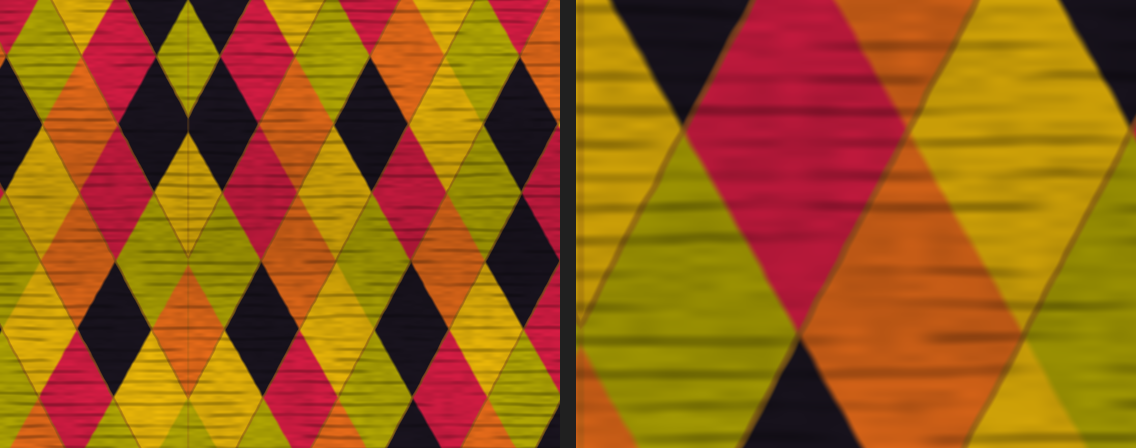
Left, the full canvas; right, a detail of the centre.
Write a Shadertoy shader that draws this pattern.

```glsl
#define CELL vec2(0.1669, 0.3049)   // diamond width and height
#define ORIGIN vec2(-0.0118, 0.1254) // first diamond centre, from the fold
#define FOLD_X 0.4202
#define SHEAR 0.016
#define EDGE_SOFT 0.026
#define PIPING_WIDTH 0.016
#define PIPING_COLOR vec3(0.55, 0.35, 0.09)
#define RIB_COUNT 41.0
#define RIB_DEPTH 0.24
#define GRAIN_DEPTH 0.12

// Colour offset of each falling diagonal of diamonds
const int DIAGONAL_SHIFT[9] = int[9](4, 4, 2, 0, 2, 0, 3, 0, 3);

const vec3 DYES[5] = vec3[5](
    vec3(0.63, 0.59, 0.01),  // green
    vec3(0.09, 0.07, 0.11),  // black
    vec3(0.76, 0.10, 0.24),  // red
    vec3(0.82, 0.38, 0.09),  // orange
    vec3(0.82, 0.64, 0.03)); // yellow

float hash(vec2 p) {
    return fract(sin(dot(p, vec2(12.9898, 78.233))) * 43758.5);
}

float noise(vec2 p) {
    vec2 i = floor(p), f = fract(p);
    f = f * f * (3.0 - 2.0 * f);
    return mix(mix(hash(i), hash(i + vec2(1, 0)), f.x),
               mix(hash(i + vec2(0, 1)), hash(i + vec2(1, 1)), f.x), f.y);
}

// Dyes cycle in order down each falling diagonal
vec3 diamondColor(vec2 cell) {
    int diagonal = int(cell.x);
    int row = int(cell.y) - diagonal;
    int shift = DIAGONAL_SHIFT[clamp(diagonal + 3, 0, 8)];
    return DYES[(shift + row + 10) % 5];
}

vec3 argyle(vec2 p) {
    // Mirror about the fold, then skew so that diamonds become unit squares
    float u = abs(p.x - FOLD_X);
    vec2 q = vec2(u, p.y) - ORIGIN;
    q.x -= SHEAR * q.y;
    q /= CELL;
    vec2 grid = vec2(q.x - q.y, q.x + q.y);
    grid += 0.012 * (noise(p * 70.0) - 0.5);

    // Blend the four nearest diamonds across their soft edges
    float soft = max(EDGE_SOFT, 7.0 / iResolution.y);
    vec2 cell = floor(grid), f = fract(grid);
    vec2 t = smoothstep(0.5 - soft, 0.5 + soft, f);
    vec3 color = mix(
        mix(diamondColor(cell), diamondColor(cell + vec2(1, 0)), t.x),
        mix(diamondColor(cell + vec2(0, 1)), diamondColor(cell + vec2(1, 1)), t.x), t.y);

    // Piping along the rising edges, and a faint seam on the fold
    float piping = 1.0 - smoothstep(0.3 * PIPING_WIDTH, PIPING_WIDTH + 0.5 * soft, abs(f.y - 0.5));
    float seam = 1.0 - smoothstep(0.001, 0.004, u);
    return mix(color, PIPING_COLOR, max(0.6 * piping, 0.3 * seam));
}

// Broken horizontal ribs, fine grain and a darker band across the middle
float fabricShade(vec2 p) {
    float y = p.y * RIB_COUNT + 0.25 * (noise(p * vec2(9.0, 20.0)) - 0.5);
    float rib = smoothstep(0.22, 0.48, abs(fract(y) - 0.5));
    float broken = smoothstep(0.15, 0.75, noise(vec2(p.x * 14.0, floor(y + 0.5) * 7.3)));
    float grain = noise(p * vec2(45.0, 150.0)) - 0.5;
    float band = smoothstep(0.2, 0.36, p.y) * (1.0 - smoothstep(0.55, 0.8, p.y));
    float patches = 0.06 * (noise(p * 9.0) - 0.5);
    return (1.04 - 0.11 * band + patches) * (1.0 - RIB_DEPTH * rib * broken)
         * (1.0 + GRAIN_DEPTH * grain);
}

void mainImage(out vec4 fragColor, in vec2 fragCoord) {
    vec2 p = fragCoord / iResolution.y;
    p.y = 1.0 - p.y;
    fragColor = vec4(argyle(p) * fabricShade(p), 1.0);
}
```
